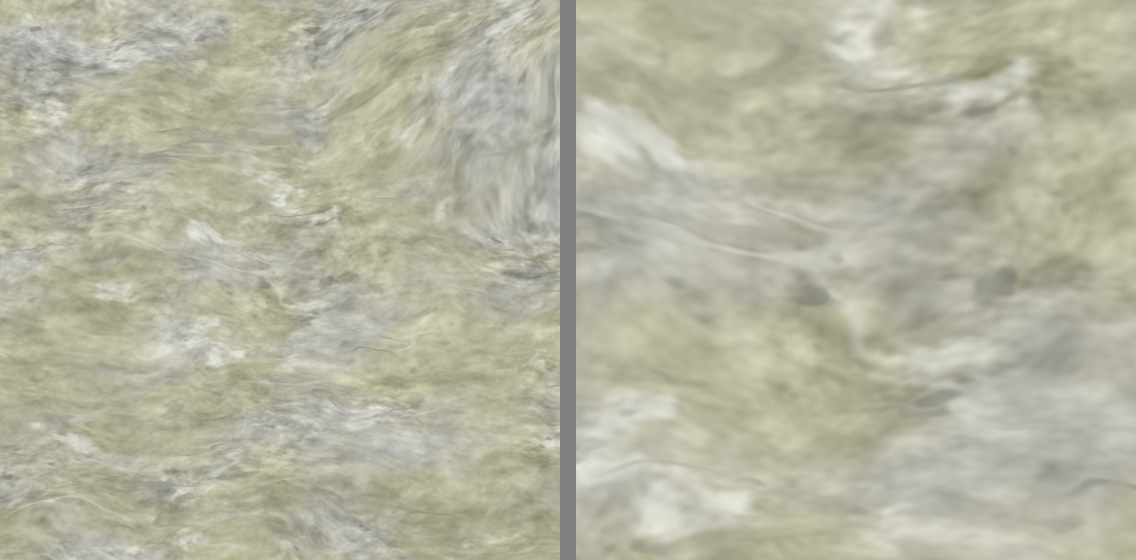
Left: the whole. Right: its middle third, enlarged.
Write a Shadertoy shader that draws this texture.

```glsl
// Weathered, pale olive-grey stone with a mostly horizontal bedding.
// Stretched gradient noise in a warped domain gives clouds, streaks and grain;
// thin ridges add cracks and wisps, and masked noise adds chalky patches.

const vec3 STONE = vec3(0.706, 0.698, 0.633);
const vec3 OLIVE_SHIFT = vec3(0.002, 0.008, -0.040);
const vec3 COOL_SHIFT = vec3(-0.006, 0.0, 0.042);
const vec3 CHALK = vec3(0.86, 0.86, 0.83);
const vec3 CRACK = vec3(0.45, 0.45, 0.42);

vec2 hashGradient(vec2 cell) {
    vec2 q = vec2(dot(cell, vec2(127.1, 311.7)), dot(cell, vec2(269.5, 183.3)));
    return 2.0 * fract(sin(q) * 43758.5453) - 1.0;
}

float gradientNoise(vec2 p) {
    vec2 i = floor(p), f = fract(p);
    vec2 u = f * f * f * (f * (f * 6.0 - 15.0) + 10.0);
    float a = dot(hashGradient(i), f);
    float b = dot(hashGradient(i + vec2(1, 0)), f - vec2(1, 0));
    float c = dot(hashGradient(i + vec2(0, 1)), f - vec2(0, 1));
    float d = dot(hashGradient(i + vec2(1, 1)), f - vec2(1, 1));
    return mix(mix(a, b, u.x), mix(c, d, u.x), u.y);
}

// Signed fractal noise; a slight turn per octave hides the lattice.
float fbm(vec2 p, int octaves, float gain) {
    float sum = 0.0, weight = 1.0;
    for (int i = 0; i < octaves; i++) {
        sum += weight * gradientNoise(p);
        p = mat2(0.98, 0.17, -0.17, 0.98) * p * 1.95 + vec2(17.3, 9.1);
        weight *= gain;
    }
    return sum;
}

// Thin lines along the zero level of the noise, broken up by a second noise.
float brokenRidge(vec2 p, float width, float cutoff) {
    float line = 1.0 - smoothstep(0.0, width, abs(fbm(p, 3, 0.45)));
    float gaps = smoothstep(cutoff, cutoff + 0.25, fbm(p * 0.7 + 41.0, 2, 0.5));
    return line * gaps;
}

// Bends the bedding gently and tilts it upward in the upper right.
vec2 bedding(vec2 uv) {
    float tilt = max(0.0, uv.x - 0.58) * smoothstep(0.55, 0.95, uv.y);
    vec2 bend = vec2(fbm(uv * 5.0 + 3.0, 2, 0.5), fbm(uv * vec2(3.0, 4.0) + 8.0, 3, 0.5));
    return uv + bend * vec2(0.03, 0.05) - vec2(0.0, 0.55 * tilt);
}

void mainImage(out vec4 fragColor, in vec2 fragCoord) {
    vec2 uv = fragCoord / iResolution.y;
    vec2 p = bedding(uv);

    // Where the surface is rough and broken rather than smooth
    float rough = smoothstep(-0.15, 0.4, fbm(p * vec2(3.2, 4.6) + 23.0, 3, 0.5));
    rough = max(rough, 0.6 * smoothstep(0.6, 0.9, uv.x) * smoothstep(0.6, 0.85, uv.y));

    // Brightness layers from coarse to fine
    float cloud = fbm(p * vec2(3.5, 6.5) + 5.0, 3, 0.55);
    float streak = fbm(p * vec2(9.0, 27.0) + 31.0, 3, 0.6);
    float grain = fbm(p * vec2(27.0, 46.0) + 67.0, 3, 0.75);
    float tone = 0.11 * cloud + 0.12 * streak + mix(0.09, 0.20, rough) * grain;

    // Olive and cool grey areas
    float hue = fbm(p * vec2(4.0, 7.0) + 53.0, 4, 0.6) + 0.35 * rough - 0.1;
    vec3 tint = mix(OLIVE_SHIFT, COOL_SHIFT, smoothstep(-0.4, 0.65, hue));
    vec3 color = STONE + tint + tone;

    // Chalky patches with ragged edges, mainly in the rough areas
    float patches = fbm(p * vec2(7.0, 12.0) + 79.0, 3, 0.55) + 0.16 * grain + 0.12 * rough;
    color = mix(color, CHALK + 0.10 * grain, 0.75 * smoothstep(0.28, 0.6, patches));

    // Pale wisps, long dark cracks and small pits
    float wisp = brokenRidge(p * vec2(5.0, 17.0) + 97.0, 0.07, 0.14);
    float crack = brokenRidge(p * vec2(6.0, 19.0) + 113.0, 0.09, 0.08);
    float pits = smoothstep(0.24, 0.6, fbm(p * vec2(22.0, 42.0) + 131.0, 3, 0.6));
    color = mix(color, CHALK, 0.5 * wisp);
    color = mix(color, CRACK, 0.45 * crack * smoothstep(-0.4, 0.3, grain));
    color = mix(color, CRACK, pits * mix(0.2, 0.6, rough));

    fragColor = vec4(clamp(color, 0.0, 1.0), 1.0);
}
```
